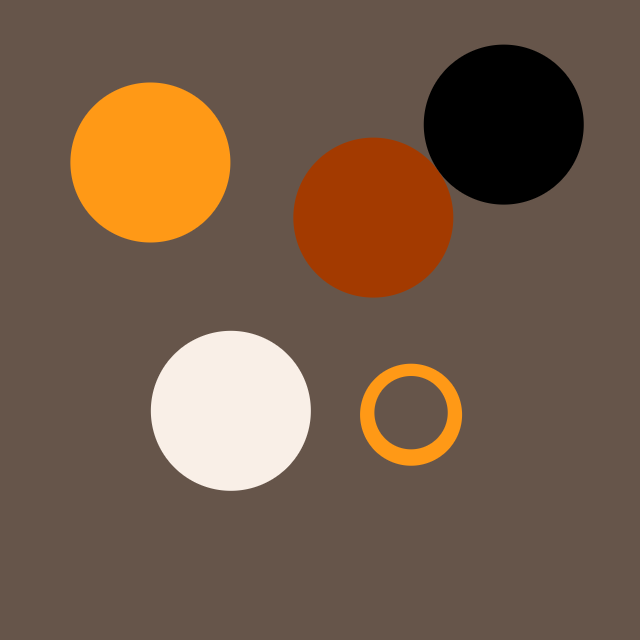
Write a WebGL 2 fragment shader that draws this background.

```glsl
#version 300 es
precision highp float;
// Four flat discs and one off-centre ring on a plain warm brown ground.

#define DISC_RADIUS 0.125
#define RING_OUTER 0.0797
#define RING_INNER 0.0573
#define RING_CENTER vec2(0.6423, 0.3520)
#define HOLE_SHIFT vec2(0.0, 0.0032)

uniform vec2 u_resolution;
out vec4 fragColor;

const vec3 BROWN = vec3(0.400, 0.335, 0.292);
const vec3 ORANGE = vec3(1.000, 0.600, 0.085);
const vec3 RUST = vec3(0.640, 0.228, 0.000);
const vec3 CREAM = vec3(0.978, 0.937, 0.906);
const vec3 BLACK = vec3(0.0);

float circleDistance(vec2 p, vec2 center, float radius) {
    return length(p - center) - radius;
}

// Coverage of a shape, softened over one pixel
float coverage(float dist, float pixel) {
    return clamp(0.5 - dist / pixel, 0.0, 1.0);
}

void main() {
    // Centred unit square, undistorted on any canvas shape
    float side = min(u_resolution.x, u_resolution.y);
    vec2 p = (gl_FragCoord.xy - 0.5 * u_resolution) / side + 0.5;
    float pixel = 1.0 / side;

    // Discs, painted back to front
    vec2 centers[4] = vec2[4](vec2(0.2350, 0.7461), vec2(0.5833, 0.6600),
                              vec2(0.7871, 0.8053), vec2(0.3607, 0.3581));
    vec3 colors[4] = vec3[4](ORANGE, RUST, BLACK, CREAM);
    vec3 color = BROWN;
    for (int i = 0; i < 4; i++) {
        float disc = circleDistance(p, centers[i], DISC_RADIUS);
        color = mix(color, colors[i], coverage(disc, pixel));
    }

    // Ring with its hole raised, so the band is thicker below
    float outer = circleDistance(p, RING_CENTER, RING_OUTER);
    float hole = circleDistance(p, RING_CENTER + HOLE_SHIFT, RING_INNER);
    color = mix(color, ORANGE, coverage(max(outer, -hole), pixel));

    fragColor = vec4(color, 1.0);
}
```
